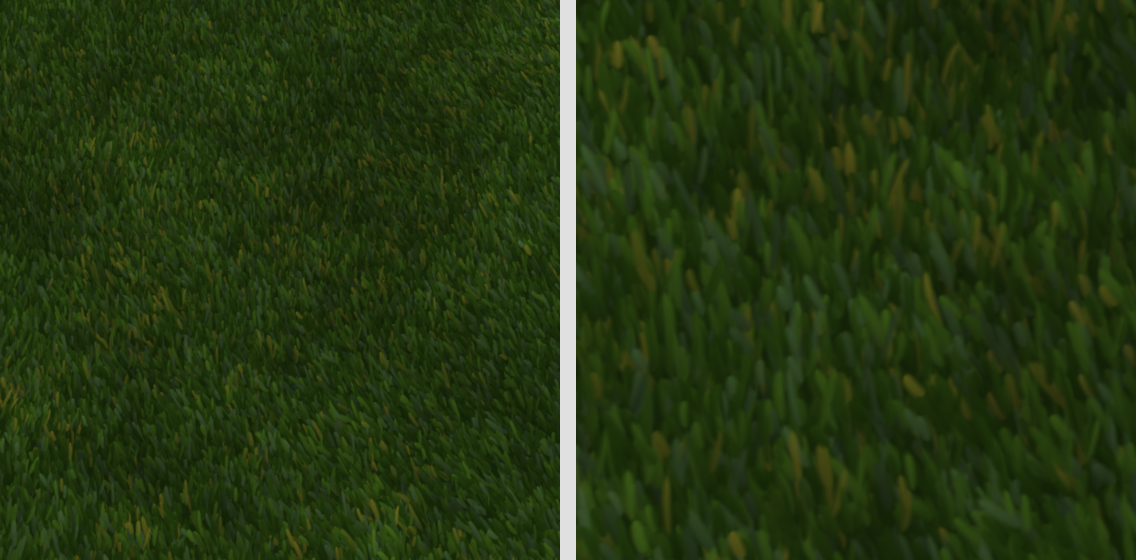
Left, the full canvas; right, a detail of the centre.
Reproduce this texture procedurally as a three.js fragment shader.

```glsl
// A dim lawn seen at a slant: soft grass blades, larger near the bottom edge.
// Blades are scattered in jittered cells on a receding ground grid and painted
// in overlapping layers, with some blue-grey blades and patches of dry straw.

varying vec2 vUv;

const int LAYERS = 14;
const float CELLS = 31.0;         // cells per canvas width at the bottom edge
const float RECESSION = 0.80;     // growth of the cell count toward the top
const float BLADE_HALF_WIDTH = 0.130;  // in cells
const float BLADE_MIN_REACH = 0.36;    // half length, in cells
const float BLADE_MAX_REACH = 0.92;
const float EDGE_SOFTNESS = 0.0025;    // in canvas units
const float BLADE_OPACITY = 0.86;
const float LEAN_SPREAD = 1.45;   // radians
const float GREY_SHARE = 0.17;
const float STRAW_SHARE = 0.080;
const float LIGHT_VARIATION = 0.44;    // broad light and dark areas
const float CLUMP_VARIATION = 0.26;    // light and dark tufts

const vec3 SOIL_SHADE = vec3(0.080, 0.140, 0.028);
const vec3 DEEP_GREEN = vec3(0.092, 0.166, 0.028);
const vec3 LIT_GREEN = vec3(0.210, 0.318, 0.080);
const vec3 BLUE_GREY = vec3(0.166, 0.238, 0.130);
const vec3 STRAW = vec3(0.345, 0.335, 0.095);

float hash(vec2 p) {
  return fract(sin(dot(p, vec2(127.1, 311.7))) * 43758.5453);
}

vec4 hash4(vec2 p) {
  return vec4(hash(p), hash(p + 19.19), hash(p + 47.53), hash(p + 83.71));
}

float noise(vec2 p) {
  vec2 i = floor(p);
  vec2 f = fract(p);
  f = f * f * (3.0 - 2.0 * f);
  return mix(mix(hash(i), hash(i + vec2(1.0, 0.0)), f.x),
             mix(hash(i + vec2(0.0, 1.0)), hash(i + 1.0), f.x), f.y);
}

float patches(vec2 p) {
  return 0.6 * noise(p) + 0.4 * noise(p * 2.3 + 7.7);
}

// Number of ground units per canvas unit at a given height
float density(float y) {
  return 1.0 + RECESSION * y;
}

vec2 canvasToGround(vec2 p) {
  return vec2((p.x - 0.5) * density(p.y), p.y + 0.5 * RECESSION * p.y * p.y);
}

vec2 groundToCanvas(vec2 g) {
  float y = (sqrt(max(1.0 + 2.0 * RECESSION * g.y, 0.01)) - 1.0) / RECESSION;
  return vec2(g.x / density(y) + 0.5, y);
}

// Mostly green, with a share of grey and of straw that gathers in patches
vec3 bladeColour(vec4 rnd, vec2 root) {
  vec3 colour = mix(DEEP_GREEN, LIT_GREEN, rnd.x * rnd.x);
  colour = mix(colour, BLUE_GREY * (0.75 + 0.5 * rnd.x), step(rnd.y, GREY_SHARE));
  float dryness = 2.0 * smoothstep(0.2, 0.8, patches(root * 4.0 + 31.0));
  float straw = STRAW_SHARE * dryness * mix(1.25, 0.7, root.y);
  vec3 strawTone = mix(STRAW * vec3(0.62, 0.72, 0.62), STRAW, rnd.x);
  return mix(colour, strawTone, step(1.0 - straw, rnd.y));
}

// Colour and coverage of one blade; d is the offset from its middle, in cells
vec4 blade(vec2 d, vec2 root, vec2 seed) {
  vec4 form = hash4(seed + 5.3);
  float lean = mix(0.12, 0.50, root.x) + 0.5 * (noise(root * 7.0) - 0.5);
  lean += LEAN_SPREAD * (0.5 * (form.x + form.y) - 0.5);
  vec2 axis = vec2(-sin(lean), cos(lean));
  float reach = mix(BLADE_MIN_REACH, BLADE_MAX_REACH, form.z * form.z);
  float along = dot(d, axis) / reach;
  float bend = 0.16 * (form.w - 0.5);
  float across = dot(d, vec2(axis.y, -axis.x)) + bend * along * along;

  // Nearly even width that closes only toward the ends
  float halfWidth = BLADE_HALF_WIDTH * mix(0.6, 1.15, form.y);
  float taper = 1.0 - along * along * along * along;
  float edge = abs(across) - halfWidth * taper;
  float soft = EDGE_SOFTNESS * CELLS * density(root.y);
  float cover = 1.0 - smoothstep(-soft, soft, edge);
  cover *= 1.0 - smoothstep(0.75, 1.1, abs(along));

  // Roots sit in shade, tips and one side catch a little light
  float shade = 1.0 + 0.15 * clamp(along, -1.0, 1.0);
  shade += 0.06 * clamp(across / halfWidth, -1.0, 1.0);
  shade += CLUMP_VARIATION * (noise(root * vec2(17.0, 23.0)) - 0.5);
  return vec4(bladeColour(hash4(seed + 71.9), root) * shade, cover);
}

void main() {
  vec2 ground = canvasToGround(vUv) * CELLS;
  vec3 colour = SOIL_SHADE;

  for (int layer = 0; layer < LAYERS; layer++) {
    float id = float(layer);
    vec2 shift = vec2(hash(vec2(id, 3.1)), hash(vec2(id, 8.7)));
    vec2 home = floor(ground + shift);
    float depth = mix(0.80, 1.04, id / float(LAYERS - 1));

    // Far cells first, so that near blades overlap them
    for (int row = 1; row >= -1; row--) {
      for (int col = -1; col <= 1; col++) {
        vec2 cell = home + vec2(float(col), float(row));
        vec2 seed = cell + id * vec2(17.3, 31.7);
        vec2 jitter = vec2(hash(seed), hash(seed + 13.7));
        vec2 root = groundToCanvas((cell + jitter - shift) / CELLS);
        vec2 offset = (vUv - root) * density(root.y) * CELLS;
        vec4 leaf = blade(offset, root, seed);
        colour = mix(colour, leaf.rgb * depth, leaf.a * BLADE_OPACITY);
      }
    }
  }

  // Broad uneven light over the lawn
  float light = patches(vUv * vec2(3.0, 4.5) + 2.0) - 0.5;
  colour *= 1.0 + LIGHT_VARIATION * light;
  gl_FragColor = vec4(colour, 1.0);
}
```
